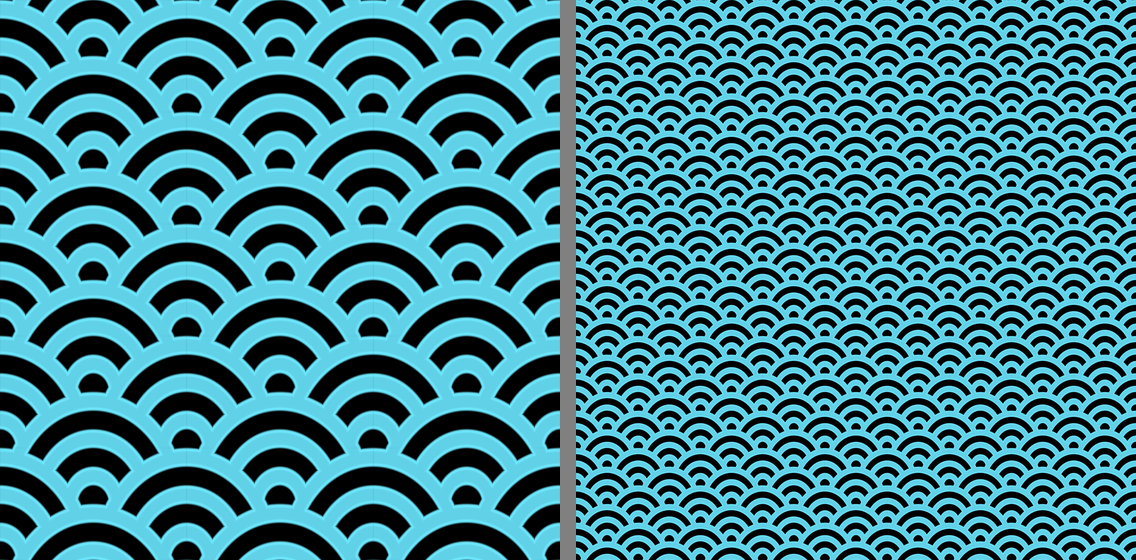
Left: one tile. Right: repeated 3 by 3.
Give the GLSL for this pattern, as a Shadertoy shader.

```glsl
// Overlapping wave scales: cyan and black concentric arches, 3 across and 5 down, in staggered rows.

// Signed distance to the black rings of one scale of radius 1
float ringDistance(float radius) {
    float u = radius * 6.0;
    float ringCentre = 0.5 + 2.0 * clamp(round((u - 0.5) / 2.0), 0.0, 2.0);
    return min(u - 1.0, abs(u - ringCentre) - 0.5) / 6.0;
}

// Signed distance to all visible black; lower rows cover the ones above
float blackDistance(vec2 p) {
    float nearest = 1e3;
    float cover = -1e3;
    float firstRow = floor(2.0 * p.y) - 2.0;
    for (int i = 0; i < 6; i++) {
        float row = firstRow + float(i);
        float dx = p.x - row;
        dx -= 2.0 * round(dx / 2.0);
        float radius = length(vec2(dx, p.y - 0.5 * row));
        nearest = min(nearest, max(ringDistance(radius), cover));
        cover = max(cover, 1.0 - radius);
    }
    return nearest;
}

void mainImage(out vec4 fragColor, in vec2 fragCoord) {
    vec2 uv = fragCoord / iResolution.xy;
    float d = blackDistance(uv * vec2(6.0, 5.0));

    // Cyan body with a bright rim beside the black
    float rim = exp(-pow((d - 0.019) / 0.011, 2.0));
    vec3 color = mix(vec3(0.38, 0.82, 0.91), vec3(0.43, 0.91, 0.99), rim);

    // Faint hairlines where the repeats join
    vec2 seam = abs(fract(uv * vec2(3.0, 5.0) + 0.5) - 0.5) / vec2(3.0, 5.0);
    float upright = 1.0 - smoothstep(0.0, 0.002, seam.x);
    float level = (1.0 - smoothstep(0.0, 0.002, seam.y)) * (1.0 - smoothstep(0.02, 0.06, seam.x));
    color *= 1.0 - 0.05 * max(upright, level);

    // Soft black edge, never narrower than a pixel
    float soft = max(0.011, 4.0 / iResolution.y);
    color *= smoothstep(-soft, soft, d);
    fragColor = vec4(color, 1.0);
}
```
